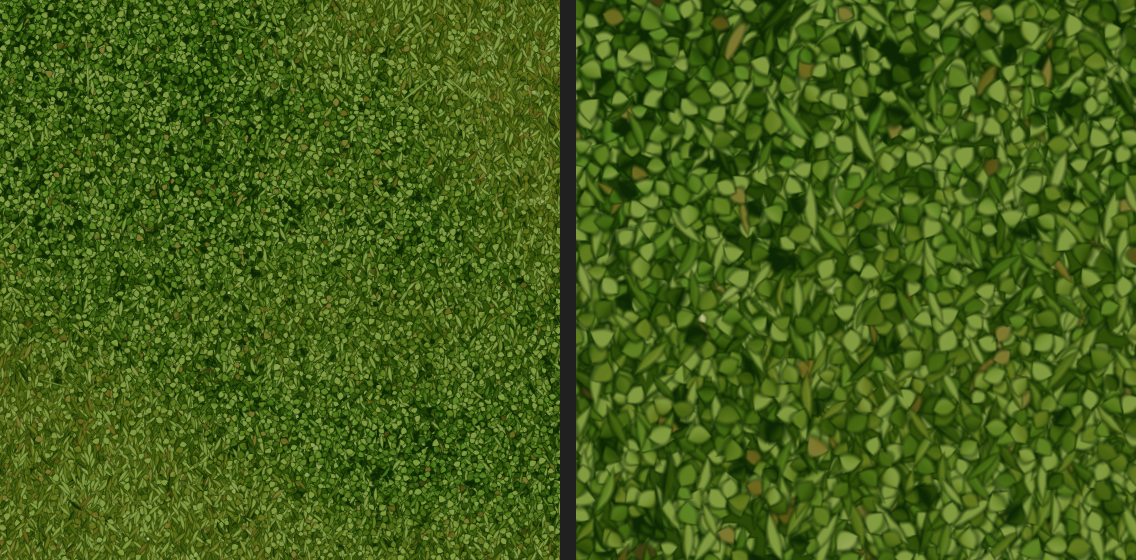
Left: the whole. Right: its middle third, enlarged.
A Shadertoy shader for this texture:

```glsl
// Draws a lawn: dark clover patches blending into dry, olive blades of grass.

const vec3 DEEP  = vec3(0.05, 0.15, 0.01);
const vec3 SHADE = vec3(0.17, 0.31, 0.025);
const vec3 GREEN = vec3(0.25, 0.42, 0.07);
const vec3 FRESH = vec3(0.36, 0.53, 0.14);
const vec3 OLIVE = vec3(0.41, 0.45, 0.10);
const vec3 PALE  = vec3(0.51, 0.61, 0.25);
const vec3 STRAW = vec3(0.74, 0.76, 0.52);
const vec3 RUST  = vec3(0.48, 0.35, 0.12);

// share: chance of growing on lush ground (x) and on dry ground (y)
struct Plant {
    float cells;
    vec2 halfSize;
    float tilt;
    vec2 share;
    float lift;
};

const Plant CLOVER = Plant(76.0, vec2(0.0051, 0.0066), 6.28, vec2(0.75, 0.20), 0.02);
const Plant BLADE  = Plant(52.0, vec2(0.0030, 0.0135), 1.90, vec2(0.35, 1.00), 0.02);
const Plant STALK  = Plant(9.0, vec2(0.0018, 0.0400), 5.00, vec2(0.08, 0.10), 0.35);
const Plant SPECK  = Plant(22.0, vec2(0.0030, 0.0038), 6.28, vec2(0.03, 0.04), 0.90);

vec4 hash4(vec2 p) {
    vec4 q = fract(p.xyxy * vec4(0.1031, 0.1030, 0.0973, 0.1099));
    q += dot(q, q.wzxy + 33.33);
    return fract((q.xxyz + q.yzzw) * q.zywx);
}

vec2 rotate(vec2 p, float angle) {
    float c = cos(angle), s = sin(angle);
    return vec2(c * p.x - s * p.y, s * p.x + c * p.y);
}

// Layered sines, roughly -1 to 1
float waves(vec2 p) {
    float sum = 0.0, weight = 0.5;
    for (int i = 0; i < 4; i++) {
        sum += weight * sin(p.x + 1.7 * sin(p.y)) * cos(p.y - 0.6 * p.x);
        p = rotate(p, 1.1) * 1.9 + 2.3;
        weight *= 0.6;
    }
    return sum;
}

// 0 on lush clover, 1 on dry grass
float dryness(vec2 uv) {
    float wobble = waves(uv * 9.0);
    float lowerLeft = smoothstep(0.68, 0.26, uv.y + 0.70 * uv.x + 0.09 * wobble);
    float upperRight = smoothstep(1.20, 1.85, uv.x + uv.y + 0.10 * wobble);
    vec2 fromBand = (uv - vec2(0.66, 0.42)) * vec2(2.2, 7.0);
    float band = 0.5 * exp(-dot(fromBand, fromBand));
    float foot = 0.6 * smoothstep(0.16, 0.0, uv.y + 0.05 * wobble);
    float patches = 0.10 + 0.20 * wobble;
    return clamp(max(max(lowerLeft, upperRight), max(band, foot)) + patches, 0.0, 1.0);
}

// Tone 0 to 1 runs from deep shade to pale tips; above 1 turns to straw
vec3 plantColor(float tone, float dry) {
    vec3 shade = mix(SHADE, vec3(0.21, 0.31, 0.03), dry);
    vec3 body = mix(GREEN, vec3(0.30, 0.39, 0.06), dry);
    vec3 lit = mix(FRESH, OLIVE, dry);
    vec3 color = mix(DEEP, shade, smoothstep(0.0, 0.18, tone));
    color = mix(color, body, smoothstep(0.18, 0.38, tone));
    color = mix(color, lit, smoothstep(0.38, 0.65, tone));
    color = mix(color, PALE, smoothstep(0.70, 0.96, tone));
    return mix(color, STRAW, smoothstep(1.15, 1.8, tone));
}

// Paints one randomly placed plant per grid cell over the ground
vec3 scatter(vec3 ground, vec2 uv, Plant plant, float seed) {
    vec2 home = floor(uv * plant.cells);
    for (int k = 0; k < 9; k++) {
        vec2 cell = home + vec2(k % 3 - 1, k / 3 - 1);
        vec4 place = hash4(cell + seed);
        vec4 look = hash4(cell + seed + 57.3);
        vec2 centre = (cell + place.xy) / plant.cells;
        float dry = dryness(centre);
        if (look.x > mix(plant.share.x, plant.share.y, dry)) continue;

        // Bent, pointed leaf
        vec2 size = plant.halfSize * mix(0.7, 1.1, look.y);
        vec2 q = rotate(uv - centre, (place.z - 0.5) * plant.tilt) / size;
        q.x += (look.z - 0.5) * 1.4 * (q.y * q.y - 0.4);
        float edge = abs(q.x) + q.y * q.y - 1.0;
        float soft = 0.0018 / size.x;
        float cover = 1.0 - smoothstep(-soft, soft, edge);
        float shadow = 1.0 - smoothstep(0.0, 0.85, edge);

        // Clumps, side light and a slightly darker rim
        float tone = plant.lift + mix(1.15, 0.98, dry) * place.w + 0.12 * q.x;
        tone += 0.22 * dry + 0.30 * waves(centre * 50.0);
        tone -= 0.10 * smoothstep(-0.6, 0.2, edge);
        float olive = clamp(dry + 0.6 * look.w - 0.28, 0.0, 1.0);
        vec3 color = plantColor(tone, olive);
        color = mix(color, RUST, 0.5 * step(0.985 - 0.05 * dry, look.w));
        ground = mix(ground, DEEP, shadow * mix(0.60, 0.40, dry));
        ground = mix(ground, color, cover);
    }
    return ground;
}

void mainImage(out vec4 fragColor, in vec2 fragCoord) {
    vec2 uv = fragCoord / iResolution.xy;
    float dry = dryness(uv);
    vec3 color = plantColor(mix(0.06, 0.30, dry), dry);
    for (int layer = 0; layer < 5; layer++) {
        float seed = 131.0 * float(layer + 1);
        color = scatter(color, uv, BLADE, seed);
        color = scatter(color, uv, CLOVER, seed + 17.0);
    }
    color = scatter(color, uv, STALK, 911.0);
    color = scatter(color, uv, SPECK, 977.0);
    fragColor = vec4(color, 1.0);
}
```
